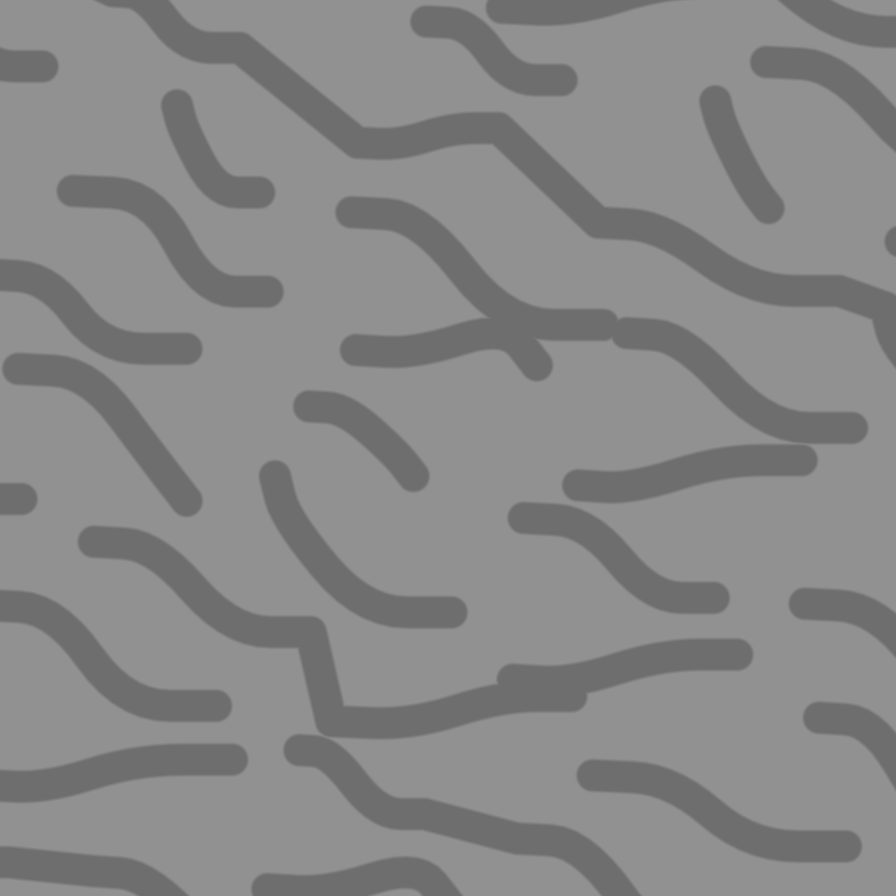
Write a three.js fragment shader that draws this pattern.

```glsl
// Scattered dark round-capped squiggles stepping down to the right on flat grey.
varying vec2 vUv;

const vec3 GROUND = vec3(0.57);
const vec3 STROKE = vec3(0.43);
const float RADIUS = 0.0178;     // half the stroke width
const float SOFTNESS = 0.0026;   // half the edge blur
const vec2 STEP = vec2(0.30, -0.13); // from one squiggle to the next in a row
const float ROW_GAP = 0.125;     // vertical distance between rows
const float LINK_CHANCE = 0.2;

float hash(vec2 cell, float seed) {
  vec3 q = fract(vec3(cell, seed) * vec3(0.1031, 0.1130, 0.0973) + 0.37);
  q += dot(q, q.yzx + 33.33);
  return fract((q.x + q.y) * q.z);
}

float segmentDistance(vec2 p, vec2 a, vec2 b) {
  vec2 ab = b - a;
  float t = clamp(dot(p - a, ab) / max(dot(ab, ab), 1e-6), 0.0, 1.0);
  return length(p - a - ab * t);
}

// Quadratic curve measured as a short chain of segments.
float curveDistance(vec2 p, vec2 a, vec2 control, vec2 b) {
  float d = 1.0;
  vec2 last = a;
  for (int i = 1; i <= 7; i++) {
    float t = float(i) / 7.0;
    vec2 next = mix(mix(a, control, t), mix(control, b, t), t);
    d = min(d, segmentDistance(p, last, next));
    last = next;
  }
  return d;
}

// Each row slides along its own direction by a random amount.
float rowShift(float row) {
  return hash(vec2(row, 7.0), 3.0);
}

// Four corners: entry run, descent, exit run, centred in the cell.
void squiggleCorners(vec2 cell, out vec2 a, out vec2 b, out vec2 c, out vec2 d) {
  vec2 entry = vec2(mix(0.055, 0.09, hash(cell, 1.0)), -0.004);
  if (hash(cell, 2.0) < 0.22) entry = vec2(0.012, -0.048);

  vec2 descent = vec2(mix(0.055, 0.10, hash(cell, 3.0)),
                      -mix(0.07, 0.125, hash(cell, 4.0)));
  if (hash(cell, 5.0) < 0.16) descent = vec2(0.10, 0.032);

  vec2 leave = vec2(mix(0.06, 0.11, hash(cell, 6.0)), 0.0);
  if (hash(cell, 7.0) < 0.2) leave = vec2(0.035, -0.045);

  float size = hash(cell, 8.0) < 0.15 ? 0.58 : 1.0;
  vec2 jitter = vec2(hash(cell, 9.0), hash(cell, 10.0)) - 0.5;
  vec2 centre = (cell.x + 0.5 + rowShift(cell.y)) * STEP
              + vec2(0.0, (cell.y + 0.5) * ROW_GAP) + jitter * vec2(0.03, 0.022);

  a = centre - 0.5 * size * (entry + descent + leave);
  b = a + size * entry;
  c = b + size * descent;
  d = c + size * leave;
}

float squiggleDistance(vec2 p, vec2 cell) {
  vec2 a, b, c, d;
  squiggleCorners(cell, a, b, c, d);
  vec2 ab = mix(a, b, 0.5);
  vec2 bc = mix(b, c, 0.5);
  vec2 cd = mix(c, d, 0.5);
  float dist = min(segmentDistance(p, a, ab), segmentDistance(p, cd, d));
  dist = min(dist, curveDistance(p, ab, b, bc));
  dist = min(dist, curveDistance(p, bc, c, cd));

  // Some squiggles run on into their neighbour.
  if (hash(cell, 11.0) < LINK_CHANCE) {
    vec2 nextStart, e, f, g;
    squiggleCorners(cell + vec2(1.0, 0.0), nextStart, e, f, g);
    dist = min(dist, segmentDistance(p, d, nextStart));
  }
  return dist;
}

// Nearest squiggle in the slanted, staggered lattice.
float fieldDistance(vec2 p) {
  float along = p.x / STEP.x;
  float row = floor((p.y - along * STEP.y) / ROW_GAP);
  float dist = 1.0;
  for (int j = -1; j <= 1; j++) {
    float r = row + float(j);
    float column = floor(along - rowShift(r));
    for (int i = -1; i <= 1; i++) {
      dist = min(dist, squiggleDistance(p, vec2(column + float(i), r)));
    }
  }
  return dist;
}

void main() {
  float edge = fieldDistance(vUv) - RADIUS;
  float ink = 1.0 - smoothstep(-SOFTNESS, SOFTNESS, edge);
  gl_FragColor = vec4(mix(GROUND, STROKE, ink), 1.0);
}
```
